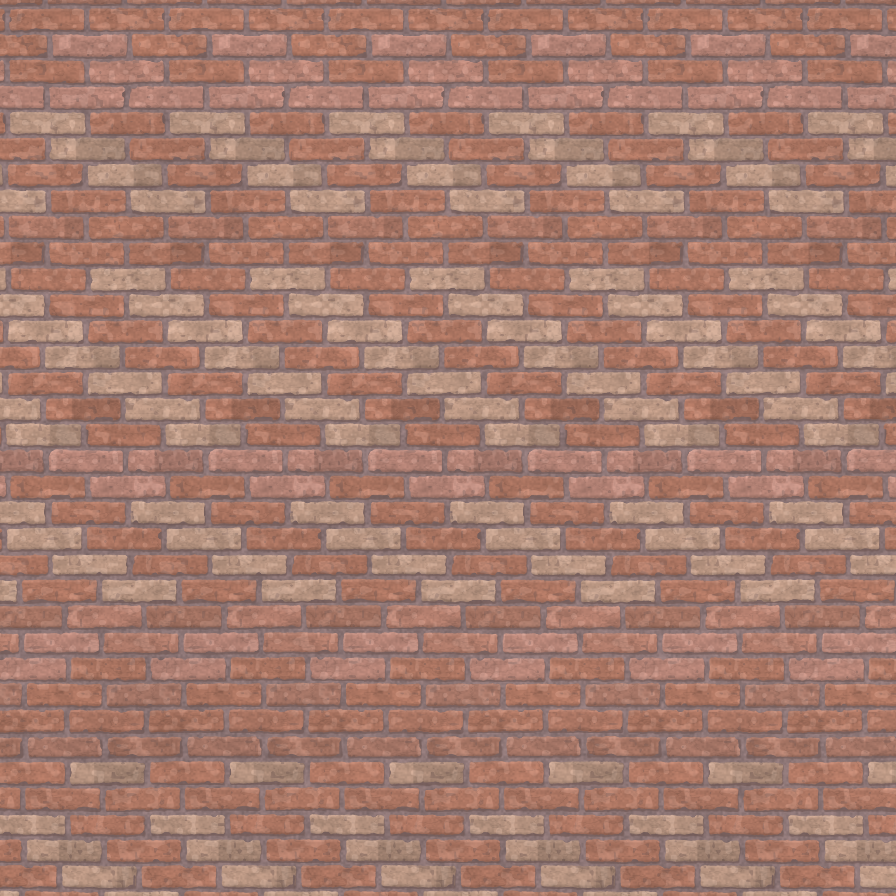
Give the GLSL for this texture, as a Shadertoy shader.

```glsl
// Weathered running-bond brick wall with grey mortar and tones that repeat every second brick.

const vec2 GRID = vec2(11.23, 34.5);      // bricks across, courses down
const vec2 JOINT = vec2(0.0062, 0.0050);  // mortar widths in canvas units
const vec3 MORTAR = vec3(0.545, 0.455, 0.455);
const vec3 SHADOW = vec3(0.43, 0.335, 0.32);
const vec3 TERRACOTTA = vec3(0.655, 0.445, 0.370);
const vec3 PINK = vec3(0.690, 0.500, 0.450);
const vec3 BUFF = vec3(0.705, 0.570, 0.495);
const vec3 BROWN = vec3(0.610, 0.430, 0.370);

float hash(vec2 p) {
    vec3 q = fract(vec3(p.xyx) * 0.1031);
    q += dot(q, q.yzx + 33.33);
    return fract((q.x + q.y) * q.z);
}

float noise(vec2 p) {
    vec2 i = floor(p), f = fract(p);
    f = f * f * (3.0 - 2.0 * f);
    return mix(mix(hash(i), hash(i + vec2(1, 0)), f.x),
               mix(hash(i + vec2(0, 1)), hash(i + vec2(1, 1)), f.x), f.y);
}

float fbm(vec2 p) {
    float sum = 0.0, amp = 0.5;
    for (int i = 0; i < 4; i++) {
        sum += amp * noise(p);
        p = p * 2.03 + 17.3;
        amp *= 0.5;
    }
    return sum / 0.9375;
}

float roundedBox(vec2 p, vec2 halfSize, float radius) {
    vec2 q = abs(p) - halfSize + radius;
    return length(max(q, 0.0)) + min(max(q.x, q.y), 0.0) - radius;
}

// Sideways shift of a course: half bond, a small jitter and a slip lower down.
float courseShift(float row) {
    return 0.08 + 0.5 * row + 0.12 * (hash(vec2(row, 7.0)) - 0.5) + 0.22 * step(21.5, row);
}

// Base tone of one of the two alternating bricks in a course.
vec3 brickTone(float row, float parity) {
    float pick = hash(vec2(row * 3.7 + 5.0, 11.0));
    float paleCourse = step(0.55, pick);
    vec3 plain = mix(PINK, TERRACOTTA, smoothstep(0.3, 0.7, hash(vec2(row, parity + 31.0))));
    plain = mix(plain, BROWN, 0.8 * step(0.82, hash(vec2(row, parity + 53.0))));
    vec3 paired = parity < 0.5 ? BUFF : TERRACOTTA;
    return mix(plain, paired, paleCourse);
}

// Clay face: mottling, grain, creases, pits and an occasional change of tone along a seam.
vec3 brickFace(vec2 local, vec2 halfSize, vec2 seed, vec3 tone) {
    vec2 p = local + seed * 3.17;
    float mottle = fbm(p * vec2(55.0, 90.0)) - 0.5;
    float grain = noise(p * 420.0) - 0.5;
    float crease = smoothstep(0.055, 0.0, abs(fbm(p * vec2(45.0, 110.0) + 40.0) - 0.5));
    float pits = smoothstep(0.80, 0.92, noise(p * 190.0 + 9.0));
    vec3 color = tone * (1.015 + 0.24 * mottle + 0.11 * grain - 0.06 * crease);
    color = mix(color, SHADOW, 0.35 * pits);
    color += 0.06 * smoothstep(0.60, 0.75, noise(p * 130.0 + 70.0));

    float seam = halfSize.x * (hash(seed + 2.0) - 0.5);
    float patched = step(0.78, hash(seed + 19.0));
    color *= 1.0 - 0.10 * patched * smoothstep(-0.001, 0.001, local.x - seam);

    // Lit upper arris and darker lower arris.
    float edge = local.y / halfSize.y;
    color += 0.045 * smoothstep(0.68, 0.92, -edge);
    return color * (1.0 - 0.13 * smoothstep(0.65, 1.0, edge));
}

vec3 mortarBed(vec2 p) {
    float sand = noise(p * 380.0) - 0.5;
    return MORTAR * (1.0 + 0.16 * sand + 0.22 * (fbm(p * 95.0) - 0.5));
}

void mainImage(out vec4 fragColor, in vec2 fragCoord) {
    vec2 uv = fragCoord / iResolution.xy;
    vec2 p = vec2(uv.x, 1.0 - uv.y);
    float aa = 1.0 / min(iResolution.x, iResolution.y);

    // Locate the brick; local y points down the wall.
    float sag = 0.05 * (noise(vec2(p.x * 9.0, p.y * 12.0)) - 0.5);
    vec2 g = p * GRID;
    g.y += sag - 0.25;
    float row = floor(g.y);
    g.x -= courseShift(row);
    float col = floor(g.x);
    vec2 local = (fract(g) - 0.5) / GRID;
    vec2 seed = vec2(row, mod(col, 2.0));

    // Ragged outline with some thinner courses and a slight tilt.
    vec2 halfSize = 0.5 / GRID - 0.5 * JOINT;
    halfSize.y -= 0.0013 * step(0.86, hash(vec2(row, 91.0)));
    local.y += local.x * 0.025 * (hash(seed + 61.0) - 0.5);
    vec2 wearAt = local + seed * 5.31;
    float wear = 0.0030 * (fbm(wearAt * 130.0) - 0.5);
    float chip = 0.0028 * smoothstep(0.76, 0.95, noise(wearAt * 75.0));
    float brickDist = roundedBox(local, halfSize, 0.0028) + wear + chip;
    float shadowDist = roundedBox(local - vec2(0.0008, 0.0022), halfSize, 0.003) + wear;

    // Mortar, then the shadow below each brick, then the brick itself.
    vec3 color = mortarBed(p);
    color = mix(color, SHADOW, 0.65 * (1.0 - smoothstep(-0.0012, 0.0012, shadowDist)));
    vec3 face = brickFace(local, halfSize, seed, brickTone(row, seed.y));
    color = mix(color, face, 1.0 - smoothstep(-0.7 * aa, 0.7 * aa, brickDist));
    color *= 0.98 + 0.05 * noise(p * 5.0);
    fragColor = vec4(clamp(color, 0.0, 1.0), 1.0);
}
```
